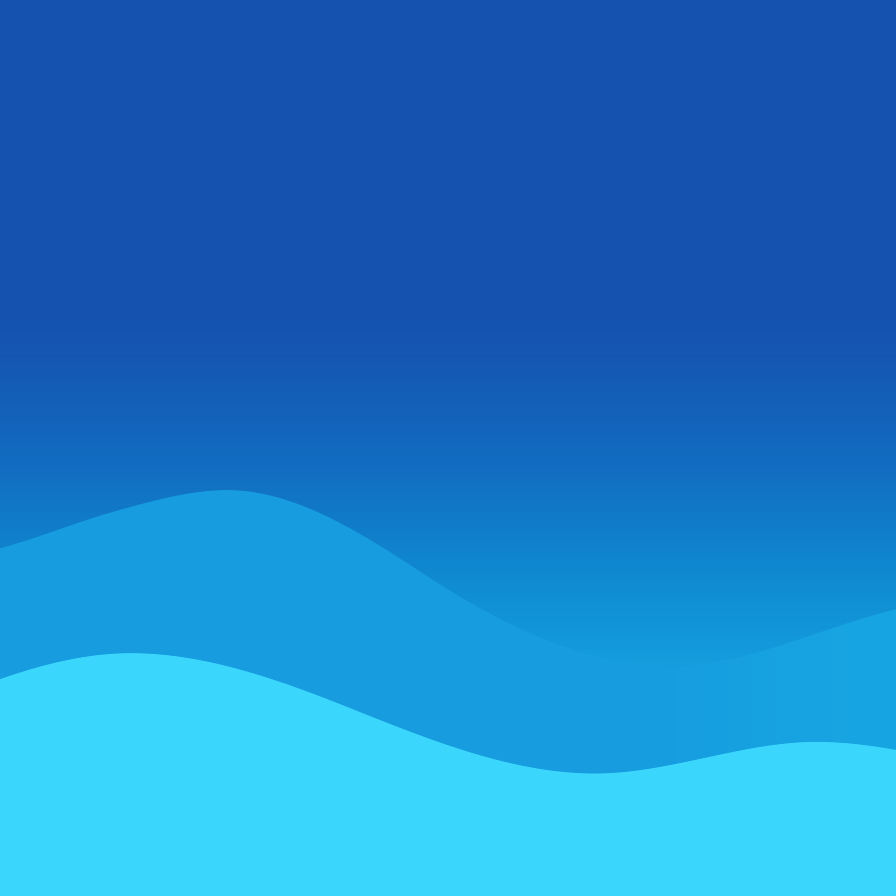
Give the GLSL for this background, as a WebGL 2 fragment shader.

```glsl
#version 300 es
precision highp float;
// Two smooth blue waves under a deep sky that brightens toward the horizon.
// Each crest is a cubic Hermite curve through a few knots; the fills are
// layered over a vertical gradient with antialiased edges.

uniform vec2 u_resolution;
out vec4 fragColor;

const int KNOTS = 6;

// Knots hold (x, height, slope) in canvas units.
const vec3 BACK_CREST[KNOTS] = vec3[KNOTS](
    vec3(0.0, 0.388, 0.27), vec3(0.127, 0.429, 0.28), vec3(0.254, 0.453, 0.0),
    vec3(0.469, 0.362, -0.66), vec3(0.749, 0.2565, 0.0), vec3(1.0, 0.320, 0.24));
const vec3 FRONT_CREST[KNOTS] = vec3[KNOTS](
    vec3(0.0, 0.242, 0.35), vec3(0.146, 0.271, 0.0), vec3(0.391, 0.2096, -0.40),
    vec3(0.664, 0.1367, 0.0), vec3(0.911, 0.172, 0.0), vec3(1.0, 0.163, -0.18));

const vec3 SKY_DEEP = vec3(0.083, 0.323, 0.690);
const vec3 SKY_MID = vec3(0.068, 0.425, 0.755);
const vec3 SKY_LOW = vec3(0.058, 0.550, 0.825);
const vec3 SKY_HORIZON = vec3(0.080, 0.615, 0.870);
const vec3 BACK_LEFT = vec3(0.085, 0.610, 0.875);
const vec3 BACK_RIGHT = vec3(0.090, 0.645, 0.885);
const vec3 FRONT_COLOR = vec3(0.233, 0.840, 0.990);

// Cubic between two knots, honouring the slope at both ends.
float hermite(vec3 a, vec3 b, float x) {
    float span = b.x - a.x;
    float t = clamp((x - a.x) / span, 0.0, 1.0);
    float s = 1.0 - t;
    return a.y * s * s * (1.0 + 2.0 * t) + b.y * t * t * (3.0 - 2.0 * t)
         + span * t * s * (a.z * s - b.z * t);
}

float crestHeight(vec3 knots[KNOTS], float x) {
    float height = knots[0].y;
    for (int i = 0; i < KNOTS - 1; i++) {
        if (x >= knots[i].x) height = hermite(knots[i], knots[i + 1], x);
    }
    return height;
}

// Coverage below a crest, softened over about one pixel.
float below(float height, float y, float pixel) {
    return smoothstep(-0.6 * pixel, 0.6 * pixel, height - y);
}

float ramp(float from, float to, float v) {
    return clamp((v - from) / (to - from), 0.0, 1.0);
}

vec3 skyColor(float y) {
    float dusk = ramp(0.645, 0.48, y);
    vec3 color = mix(SKY_DEEP, SKY_MID, pow(dusk, 1.25));
    color = mix(color, SKY_LOW, ramp(0.48, 0.345, y));
    return mix(color, SKY_HORIZON, ramp(0.345, 0.256, y));
}

void main() {
    vec2 uv = gl_FragCoord.xy / u_resolution;
    float pixel = 1.0 / u_resolution.y;

    // Layers from far to near
    vec3 color = skyColor(uv.y);
    vec3 backColor = mix(BACK_LEFT, BACK_RIGHT, smoothstep(0.65, 1.0, uv.x));
    color = mix(color, backColor, below(crestHeight(BACK_CREST, uv.x), uv.y, pixel));
    color = mix(color, FRONT_COLOR, below(crestHeight(FRONT_CREST, uv.x), uv.y, pixel));

    fragColor = vec4(color, 1.0);
}
```
